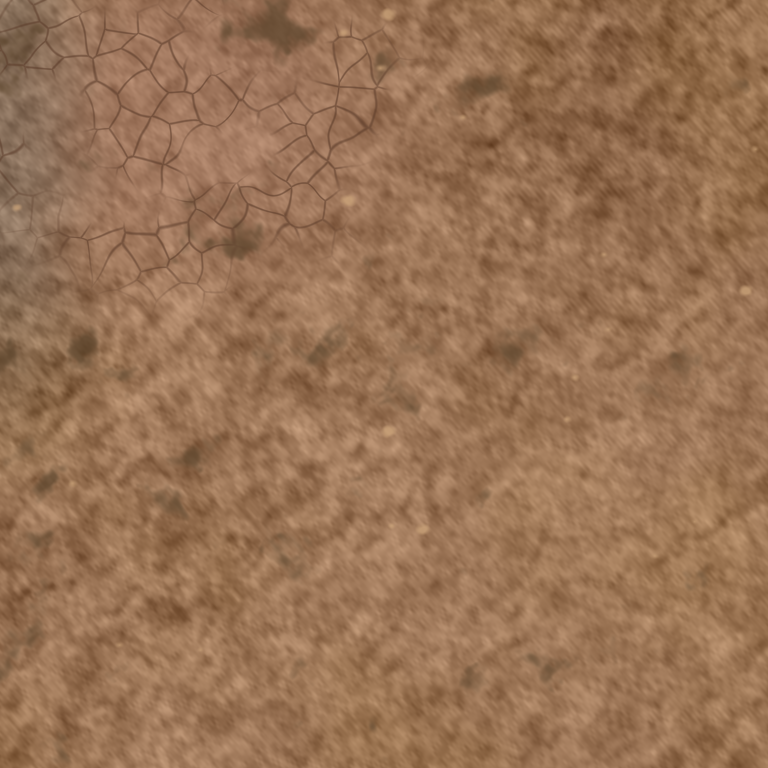
Reproduce this texture procedurally as a Shadertoy shader.

```glsl
// Dry brown earth with soft clumps, slanted grain, dark tufts, thin cracks and a few pebbles.

const vec3 SOIL = vec3(0.615, 0.462, 0.342);
const vec3 PINK_CLAY = vec3(0.635, 0.472, 0.372);
const vec3 OCHRE = vec3(0.600, 0.448, 0.302);
const vec3 GREY_DUST = vec3(0.510, 0.435, 0.365);
const vec3 TUFT = vec3(0.350, 0.260, 0.165);
const vec3 CRACK = vec3(0.360, 0.235, 0.165);
const vec3 PEBBLE = vec3(0.800, 0.645, 0.480);
const vec3 LIGHT_TINT = vec3(1.0, 0.97, 0.92);

const float GRAIN_ANGLE = -0.85;
const float CLUMP_ANGLE = 0.75;
const float MOTTLE_GAIN = 0.085;
const float CLUMP_GAIN = 0.070;
const float GRAIN_GAIN = 0.060;
const float FINE_GAIN = 0.036;
const float CRACK_CELLS = 24.0;
const float CRACK_WIDTH = 0.0013;
const float PEBBLE_CELLS = 17.0;
const float PEBBLE_SHARE = 0.07;

float hash(vec2 p) {
    return fract(sin(dot(p, vec2(127.1, 311.7))) * 43758.5453);
}

vec2 hash2(vec2 p) {
    return vec2(hash(p), hash(p + 57.3));
}

// Smooth value noise in the range -1 to 1
float noise(vec2 p) {
    vec2 i = floor(p), f = fract(p);
    f = f * f * (3.0 - 2.0 * f);
    float low = mix(hash(i), hash(i + vec2(1, 0)), f.x);
    float high = mix(hash(i + vec2(0, 1)), hash(i + vec2(1, 1)), f.x);
    return 2.0 * mix(low, high, f.y) - 1.0;
}

float fbm(vec2 p) {
    float sum = 0.0, gain = 0.55;
    for (int k = 0; k < 4; k++) {
        sum += gain * noise(p);
        p = mat2(1.6, 1.2, -1.2, 1.6) * p + 7.3;
        gain *= 0.5;
    }
    return sum;
}

vec2 rotate(vec2 p, float a) {
    float c = cos(a), s = sin(a);
    return vec2(c * p.x + s * p.y, c * p.y - s * p.x);
}

// Distance to the nearest border between irregular cells
float cellBorder(vec2 p) {
    vec2 i = floor(p), f = fract(p), nearest = vec2(0.0);
    float best = 9.0, border = 9.0;
    for (int y = -1; y <= 1; y++)
    for (int x = -1; x <= 1; x++) {
        vec2 g = vec2(x, y), r = g + hash2(i + g) - f;
        if (dot(r, r) < best) { best = dot(r, r); nearest = r; }
    }
    for (int y = -2; y <= 2; y++)
    for (int x = -2; x <= 2; x++) {
        vec2 g = vec2(x, y), r = g + hash2(i + g) - f, d = r - nearest;
        if (dot(d, d) > 1e-4) border = min(border, dot(0.5 * (r + nearest), normalize(d)));
    }
    return border;
}

// Coverage of sparse round stones
float pebbles(vec2 p, float blur) {
    vec2 q = p * PEBBLE_CELLS, cell = floor(q);
    vec2 centre = 0.25 + 0.5 * hash2(cell + 3.7);
    float radius = mix(0.04, 0.14, pow(hash(cell + 9.1), 2.0));
    float d = length((fract(q) - centre) * vec2(1.0, 1.3)) + 0.03 * noise(q * 9.0);
    float edge = 0.05 + blur * PEBBLE_CELLS;
    return step(1.0 - PEBBLE_SHARE, hash(cell)) * smoothstep(radius + edge, radius - edge, d);
}

void mainImage(out vec4 fragColor, in vec2 fragCoord) {
    vec2 uv = fragCoord / iResolution.y;
    float pixel = 1.0 / iResolution.y;
    vec2 warped = uv + 0.008 * vec2(noise(uv * 28.0), noise(uv * 28.0 + 40.0));

    // Broad zones of the ground
    float clay = smoothstep(0.42, 0.08, length((uv - vec2(0.24, 0.86)) * vec2(1.0, 1.2)));
    float shade = smoothstep(0.35, 0.9, uv.x) * smoothstep(0.4, 0.85, uv.y);
    float smoothGround = smoothstep(0.9, 1.5, uv.x + 1.0 - uv.y);
    float dust = smoothstep(0.17, 0.0, uv.x + 0.03 * fbm(uv * 9.0)) * smoothstep(0.3, 0.75, uv.y);

    vec3 color = mix(SOIL, PINK_CLAY, clay);
    color = mix(color, OCHRE, 0.7 * smoothstep(-0.2, 0.6, fbm(uv * 4.0 + 11.0)) * (1.0 - clay));
    color = mix(color, GREY_DUST, 0.75 * dust);

    // Clumps lean one way, fine grain the other
    vec2 clumpUv = rotate(warped, CLUMP_ANGLE);
    vec2 grainUv = rotate(uv, GRAIN_ANGLE);
    float mottle = fbm(clumpUv * vec2(20.0, 27.0));
    float clump = noise(clumpUv * vec2(48.0, 62.0) + 5.0);
    float grain = noise(grainUv * vec2(75.0, 135.0));
    float fine = noise(grainUv * vec2(150.0, 310.0) + 20.0);
    float calm = 1.0 - 0.45 * clay - 0.25 * smoothGround;
    float tone = 0.018 * noise(uv * 5.0) - 0.035 * shade + 0.012 * smoothGround;
    tone += calm * (MOTTLE_GAIN * mottle + CLUMP_GAIN * (clump - 0.35 * clump * clump));
    tone += mix(0.6, 1.0, calm) * (GRAIN_GAIN * grain + FINE_GAIN * fine);
    color += tone * LIGHT_TINT;

    // Dark tufts with ragged soft borders
    float tuftZone = smoothstep(0.5, 0.1, length(uv - vec2(0.42, 0.72)));
    float tuft = fbm(rotate(warped, CLUMP_ANGLE) * vec2(13.0, 18.0) + 31.0) + 0.12 * grain;
    tuft = smoothstep(0.36, 0.78, tuft + 0.10 * tuftZone - 0.08 * smoothGround);
    color = mix(color, TUFT, 0.72 * tuft);

    // Broken network of cracks in the bare clay
    float crack = cellBorder(warped * CRACK_CELLS) / CRACK_CELLS;
    crack = smoothstep(CRACK_WIDTH + pixel, 0.0, crack);
    crack *= smoothstep(0.1, 0.6, clay) * smoothstep(-0.25, 0.3, noise(uv * 15.0 + 70.0));
    color = mix(color, CRACK, 0.6 * crack);

    color = mix(color, PEBBLE, 0.75 * pebbles(uv, pixel));
    fragColor = vec4(clamp(color, 0.0, 1.0), 1.0);
}
```
